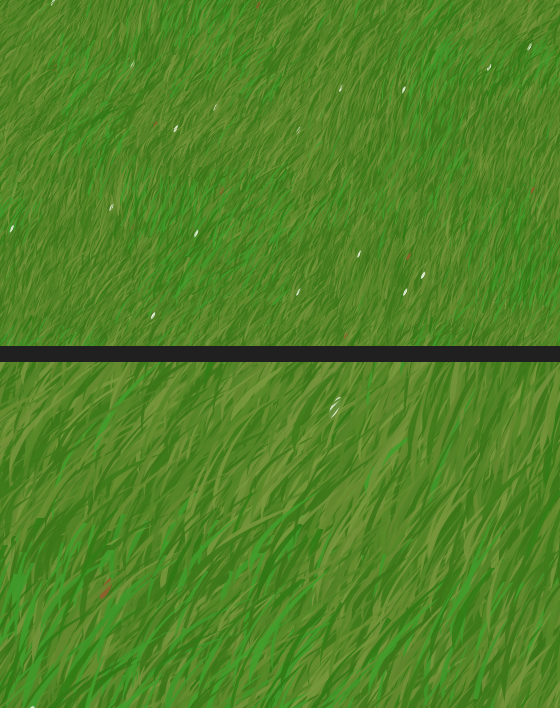
Top: the whole. Bottom: its middle third, enlarged.
This texture is drawn by a Shadertoy shader. Its source:

```glsl
// Dense meadow of painted grass blades, bending to the right in windy clumps.

const int LAYERS = 14;
const float CELL = 0.04;
const vec3 DARK = vec3(0.235, 0.470, 0.095);
const vec3 MID = vec3(0.335, 0.525, 0.155);
const vec3 OLIVE = vec3(0.405, 0.548, 0.190);
const vec3 LIGHT = vec3(0.465, 0.585, 0.235);
const vec3 VIVID = vec3(0.250, 0.610, 0.165);
const vec3 DEEP = vec3(0.190, 0.480, 0.080);
const vec3 PALE = vec3(0.85, 0.90, 0.80);
const vec3 RUST = vec3(0.55, 0.38, 0.17);

vec3 hash3(vec3 p) {
    p = fract(p * vec3(0.1031, 0.1030, 0.0973));
    p += dot(p, p.yxz + 33.33);
    return fract((p.xxy + p.yxx) * p.zyx);
}

float valueNoise(vec2 p, float seed) {
    vec2 i = floor(p), f = fract(p);
    f = f * f * (3.0 - 2.0 * f);
    float a = hash3(vec3(i, seed)).x;
    float b = hash3(vec3(i + vec2(1, 0), seed)).x;
    float c = hash3(vec3(i + vec2(0, 1), seed)).x;
    float d = hash3(vec3(i + vec2(1, 1), seed)).x;
    return mix(mix(a, b, f.x), mix(c, d, f.x), f.y);
}

// Coverage of a tapered blade; q is measured from its root.
float blade(vec2 q, float height, float lean, float bend, float halfWidth, float px) {
    float t = q.y / height;
    if (t <= 0.0 || t >= 1.0) return 0.0;
    float slope = (lean + 2.0 * bend * t) / height;
    float d = abs(q.x - lean * t - bend * t * t) / sqrt(1.0 + slope * slope);
    float w = halfWidth * pow(1.0 - t, 0.6) * smoothstep(0.0, 0.3, t);
    return clamp((w - d) / px + 0.5, 0.0, 1.0) * min(1.0, 2.0 * w / px);
}

// Picks a blade colour; clump is the local amount of fresh growth.
vec3 bladeColor(float pick, float fresh, float clump, float front) {
    vec3 c = pick < 0.34 ? DARK : pick < 0.64 ? MID : pick < 0.87 ? OLIVE : LIGHT;
    if (fresh < clump * front) c = mix(VIVID, DEEP, step(0.62, pick));
    return c;
}

// Paints one layer of blades, far roots first.
vec3 paintLayer(vec3 color, vec2 p, float layer, float wind, float clump, float px) {
    vec2 g = p + hash3(vec3(layer, 7.0, 3.0)).xy * CELL;
    vec2 home = floor(g / CELL);
    float front = layer / float(LAYERS - 1);
    for (int y = 0; y >= -4; y--) {
        for (int x = -3; x <= 1; x++) {
            vec2 cell = home + vec2(x, y);
            vec3 a = hash3(vec3(cell, layer * 5.0 + 11.0));
            vec3 b = hash3(vec3(cell, layer * 5.0 + 13.0));
            vec2 root = (cell + a.xy) * CELL;
            float bend = mix(0.012, 0.095, wind * (0.35 + 0.65 * a.z));
            float height = mix(0.065, 0.148, b.x) * (1.0 - 2.5 * bend);
            float lean = mix(-0.018, 0.024, b.y);
            float halfWidth = mix(0.0018, 0.0050, b.z * b.z);
            float cover = blade(g - root, height, lean, bend, halfWidth, px);
            if (cover > 0.0) {
                vec3 c = hash3(vec3(cell, layer * 5.0 + 17.0));
                vec3 tint = bladeColor(c.x, c.y, clump, front * front);
                tint *= 0.97 + 0.06 * c.z;
                color = mix(color, tint, cover * 0.88);
            }
        }
    }
    return color;
}

// Rare slanted specks of pale light and rusty soil between the blades.
vec3 paintFlecks(vec3 color, vec2 p, float px) {
    vec2 cell = floor(p / 0.06);
    vec3 h = hash3(vec3(cell, 91.0));
    vec2 q = p - (cell + 0.3 + 0.4 * h.xy) * 0.06;
    q.x -= q.y * 0.45;
    float d = length(q * vec2(2.4, 1.0)) - 0.010;
    float mask = 1.0 - smoothstep(-px, px, d);
    vec3 tint = h.z > 0.97 ? PALE : RUST;
    return mix(color, tint, mask * step(0.93, h.z));
}

void mainImage(out vec4 fragColor, in vec2 fragCoord) {
    float px = 1.0 / iResolution.y;
    vec2 p = fragCoord * px;

    // Slow fields that steer the bending and the fresh green patches
    float wind = smoothstep(0.05, 0.9, valueNoise(p * vec2(2.6, 4.2), 41.0));
    wind = mix(0.25, 1.0, wind);
    float clump = 0.75 * smoothstep(0.45, 0.9, valueNoise(p * vec2(4.0, 5.0), 67.0));
    clump += 0.04;

    vec3 color = mix(DARK, MID, valueNoise(p * 30.0, 23.0));
    for (int i = 0; i < LAYERS; i++) {
        if (i == LAYERS - 3) color = paintFlecks(color, p, px);
        color = paintLayer(color, p, float(i), wind, clump, px);
    }
    fragColor = vec4(color, 1.0);
}
```
